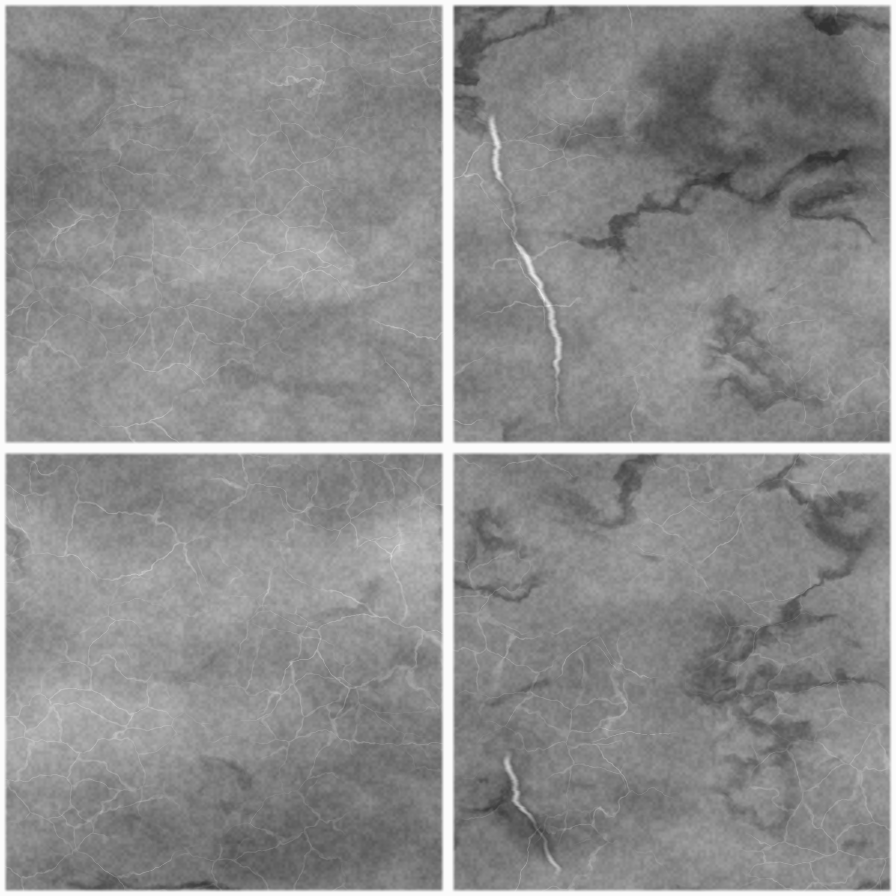
This texture is drawn by a three.js fragment shader. Its source:

```glsl
varying vec2 vUv;

#define TILES 2.0
#define HALF_GAP 0.0125
#define EDGE_BLUR 0.0055
#define WHITE 0.985
#define STONE 0.545
#define CLOUD_GAIN 0.27
#define GRAIN_GAIN 0.06
#define CRACK_GAIN 0.17
#define SMUDGE_GAIN 0.15
#define SLAB_GAIN 0.085
#define HAIR_GAIN 0.10
#define VEIN_GAIN 0.26

float hash(vec2 p) {
  vec3 q = fract(p.xyx * 0.1031);
  q += dot(q, q.yzx + 33.33);
  return fract((q.x + q.y) * q.z);
}

vec2 hash2(vec2 p) {
  return vec2(hash(p), hash(p + 57.3));
}

float noise(vec2 p) {
  vec2 i = floor(p), f = fract(p);
  f = f * f * (3.0 - 2.0 * f);
  return mix(mix(hash(i), hash(i + vec2(1, 0)), f.x),
             mix(hash(i + vec2(0, 1)), hash(i + vec2(1, 1)), f.x), f.y);
}

float fbm(vec2 p) {
  float sum = 0.0, gain = 0.5;
  for (int i = 0; i < 6; i++) {
    sum += gain * noise(p);
    p = mat2(1.6, 1.2, -1.2, 1.6) * p + 7.1;
    gain *= 0.5;
  }
  return sum;
}

// Gap between the two nearest cell points: zero along cell borders
float cellBorder(vec2 p) {
  vec2 cell = floor(p);
  float near = 8.0, second = 8.0;
  for (int y = -1; y <= 1; y++) {
    for (int x = -1; x <= 1; x++) {
      vec2 c = cell + vec2(x, y);
      float d = length(c + hash2(c) - p);
      second = min(second, max(near, d));
      near = min(near, d);
    }
  }
  return second - near;
}

float line(float d, float width) {
  return 1.0 - smoothstep(0.0, width, abs(d));
}

// Soft ellipse with a ragged outline
float blob(vec2 p, vec2 center, vec2 radius, float ragged) {
  float d = length((p - center) / radius) + ragged;
  return 1.0 - smoothstep(0.55, 1.25, d);
}

// Pale broken webs of hairlines
float hairs(vec2 p, vec2 warp, float scale) {
  float border = cellBorder((p + 0.14 * warp) * scale * vec2(0.85, 1.15));
  float mask = smoothstep(0.46, 0.66, fbm(p * 4.5 + scale));
  return line(border, 0.007 * scale) * mask;
}

float stone(vec2 p, vec2 id) {
  vec2 q = p + id * vec2(13.7, 29.3) + 3.0;
  vec2 warp = vec2(fbm(q * 7.0), fbm(q * 7.0 + 41.0)) - 0.5;
  float rough = fbm(q * vec2(9.0, 13.0) + 5.0);
  float ragged = 2.2 * (fbm(q * vec2(4.0, 6.0)) - 0.5);
  float right = id.x, left = 1.0 - id.x, upper = id.y, lower = 1.0 - id.y;

  // Clouded ground and fine grain
  float tone = STONE - 0.02 * right;
  tone += CLOUD_GAIN * (fbm(q * vec2(2.0, 4.5) + 0.4 * warp) - 0.49);
  tone += GRAIN_GAIN * (noise(q * 150.0) + noise(q * 75.0) - 1.0);
  tone += 0.13 * (rough - 0.49);

  // Pale slabs and bands
  float slab = left * upper * blob(p, vec2(0.5, 0.42), vec2(0.75, 0.11), ragged);
  slab += left * lower * blob(p, vec2(0.95, 0.68), vec2(0.3, 0.16), 0.3 * ragged);
  slab += 0.7 * left * lower * blob(p, vec2(0.2, 0.6), vec2(0.5, 0.27), ragged);
  tone += SLAB_GAIN * slab;

  // Dark smudges and jagged cracks
  float smudge = right * upper * blob(p, vec2(0.62, 0.8), vec2(0.32, 0.14), ragged);
  smudge += right * upper * 0.6 * blob(p, vec2(0.48, 0.55), vec2(0.2, 0.3), ragged);
  smudge += left * lower * 0.8 * blob(p, vec2(0.7, 0.2), vec2(0.42, 0.19), ragged);
  smudge += right * lower * blob(p, vec2(0.2, 0.2), vec2(0.35, 0.1), ragged);
  tone -= SMUDGE_GAIN * smudge * smoothstep(0.2, 0.65, rough);
  float ridge = fbm(q * vec2(2.6, 4.2) + 0.5 * warp + 19.0) - 0.48;
  float crackMask = smoothstep(0.46, 0.64, fbm(q * 2.8 + 11.0)) + 0.4 * smudge;
  crackMask *= mix(0.35, 1.0, max(right, lower));
  tone -= CRACK_GAIN * min(crackMask, 1.0) * line(ridge, 0.055) * (0.5 + rough);

  // Hairlines at two scales
  tone += HAIR_GAIN * (hairs(q, warp, 6.0) + 0.7 * hairs(q + 9.0, warp, 12.0));

  // One bright wandering vein with a dark rim in each right tile
  float top = mix(0.33, 0.76, upper);
  float path = 0.12 + 0.13 * (1.0 - p.y / top) + 0.1 * (fbm(vec2(q.y * 9.0, 2.0)) - 0.5);
  float span = right * smoothstep(0.03, 0.08, p.y) * (1.0 - smoothstep(top - 0.04, top, p.y));
  float strength = smoothstep(0.25, 0.65, noise(vec2(q.y * 14.0, 8.0)));
  tone -= 0.08 * span * line(p.x - path, 0.03);
  tone += VEIN_GAIN * span * (0.4 + strength) * line(p.x - path, 0.006 + 0.006 * strength);
  return clamp(tone, 0.2, 0.9);
}

void main() {
  vec2 grid = vUv * TILES;
  vec2 id = min(floor(grid), TILES - 1.0);
  vec2 p = grid - id;
  vec2 border = min(p, 1.0 - p);
  vec2 inside = smoothstep(HALF_GAP - EDGE_BLUR, HALF_GAP + EDGE_BLUR, border);
  float tone = mix(WHITE, stone(p, id), inside.x * inside.y);
  gl_FragColor = vec4(vec3(tone), 1.0);
}
```
